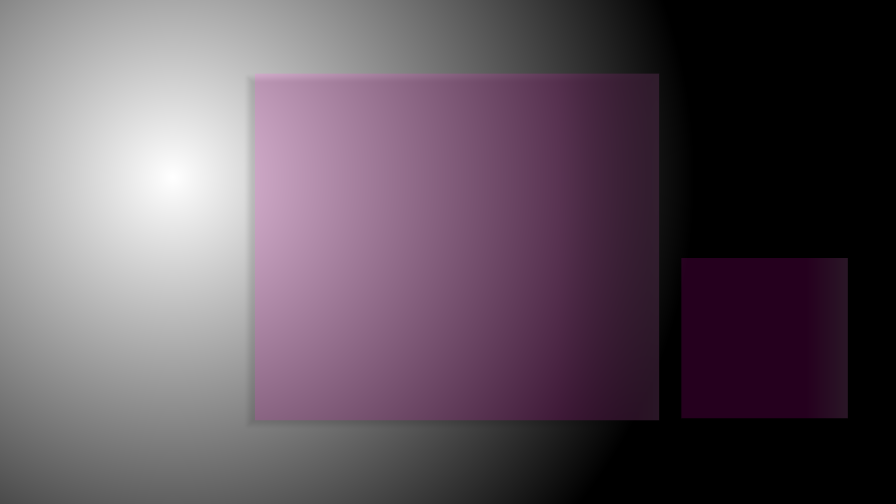
A Shadertoy shader for this background:

```glsl
// Two tinted glass panels in front of a round white glow on black.
// The glow falls off linearly with distance; each panel casts a soft shadow,
// tints the light behind it and turns grey towards its right edge.

const vec3 GLASS_TINT = vec3(0.146, 0.0, 0.118);
const vec3 SHEEN_GREY = vec3(0.18, 0.172, 0.18);
const float TRANSMISSION = 0.90;
const float SHADOW_STRENGTH = 0.14;
const vec2 SHADOW_OFFSET = vec2(-0.013, -0.009);
const float SHADOW_SOFTNESS = 0.011;

// Signed distance to an axis-aligned box.
float boxDistance(vec2 p, vec2 halfSize) {
    vec2 d = abs(p) - halfSize;
    return length(max(d, 0.0)) + min(max(d.x, d.y), 0.0);
}

// Coverage of a box whose edge fades over +-softness.
float boxMask(vec2 p, vec2 halfSize, float softness) {
    return 1.0 - smoothstep(-softness, softness, boxDistance(p, halfSize));
}

// Brightness that drops linearly from the centre to the rim.
float radialGlow(vec2 p, vec2 centre, float radius) {
    return clamp(1.0 - distance(p, centre) / radius, 0.0, 1.0);
}

// Lays one glass panel with its shadow over the light behind it.
vec3 addGlassPanel(vec3 behind, vec2 p, vec2 centre, vec2 halfSize, float pixel) {
    vec2 local = p - centre;

    // Shadow, also visible through the glass
    float shadow = boxMask(local - SHADOW_OFFSET, halfSize, SHADOW_SOFTNESS);
    behind *= 1.0 - SHADOW_STRENGTH * shadow;

    // Tint, then grey sheen over the last quarter of the width
    vec3 glass = behind * TRANSMISSION + GLASS_TINT;
    float across = 0.5 + 0.5 * local.x / halfSize.x;
    float sheen = 0.5 * clamp((across - 0.75) / 0.25, 0.0, 1.0);
    glass = mix(glass, max(SHEEN_GREY, behind), sheen);

    return mix(behind, glass, boxMask(local, halfSize, 0.5 * pixel));
}

void mainImage(out vec4 fragColor, in vec2 fragCoord) {
    // Canvas height is one unit
    float pixel = 1.0 / iResolution.y;
    vec2 p = fragCoord * pixel;

    vec3 color = vec3(radialGlow(p, vec2(0.343, 0.648), 1.035));
    color = addGlassPanel(color, p, vec2(0.907, 0.510), vec2(0.401, 0.344), pixel);
    color = addGlassPanel(color, p, vec2(1.517, 0.329), vec2(0.165, 0.159), pixel);

    fragColor = vec4(color, 1.0);
}
```
